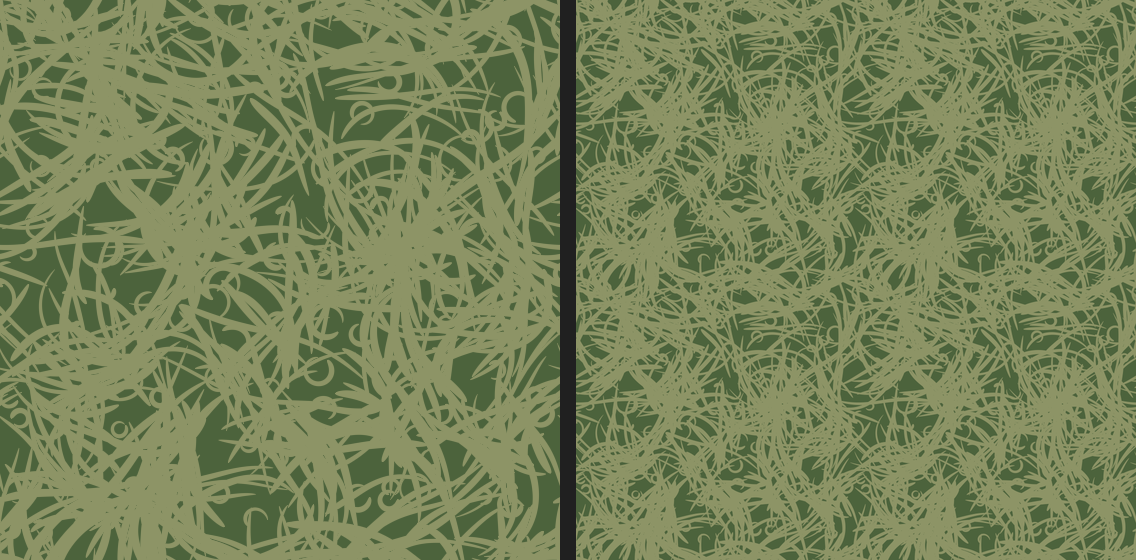
Left, the tile; right, the same tile 2 across and 2 down.
Reproduce this pattern procedurally as a Shadertoy shader.

```glsl
// Seamless tangle of tapered, curving brush strands over a dark green ground.

#define STRAND_COLOR vec3(0.553, 0.580, 0.400)
#define GROUND_COLOR vec3(0.298, 0.388, 0.235)
#define STRAND_CELLS 4      // whole cells per side for the long strands
#define CURL_CELLS 8        // whole cells per side for the small curls
#define BUNDLES 7           // bundles per cell
#define STRANDS 4           // strands per bundle
#define CURLS 2             // curls per cell
#define FAN 0.8             // spread of directions in a bundle, radians
#define SPREAD 0.3          // spread of positions in a bundle, cells
#define WIDTH_MIN 0.0046    // half widths, in canvas units
#define WIDTH_MAX 0.0100
#define WOBBLE 0.06         // sway of a strand relative to its half length

const float TAU = 6.2831853;
const float FAR = 1.0;

// Integer hash: three values in 0..1 for a cell and an item number.
vec3 hash3(ivec2 cell, int item) {
    uvec3 v = uvec3(cell, item) * 1664525u + 1013904223u;
    v.x += v.y * v.z; v.y += v.z * v.x; v.z += v.x * v.y;
    v ^= v >> 16u;
    v.x += v.y * v.z; v.y += v.z * v.x; v.z += v.x * v.y;
    return vec3(v >> 8u) / 16777216.0;
}

// Signed distance to a tapered arc whose midpoint is the origin.
float strand(vec2 p, float angle, float bend, float halfLength, float halfWidth, float phase) {
    vec2 normal = vec2(cos(angle), sin(angle));
    float radius = 1.0 / bend;
    vec2 q = vec2(dot(p, normal) + radius, dot(p, vec2(-normal.y, normal.x)));
    float t = atan(q.y, q.x) * radius / halfLength;
    if (abs(t) >= 1.0) return FAR;
    float sway = WOBBLE * halfLength * sin(3.0 * t + phase);
    float taper = sqrt(1.0 - t * t * t * t) * mix(0.45, 1.0, 0.5 + 0.5 * t);
    return abs(length(q) - radius - sway) - halfWidth * taper;
}

// Long strands, grouped in loose bundles that fan out.
float longStrands(vec2 p) {
    float size = 1.0 / float(STRAND_CELLS);
    ivec2 home = ivec2(floor(p / size));
    float d = FAR;
    for (int y = -1; y <= 1; y++)
    for (int x = -1; x <= 1; x++) {
        ivec2 cell = home + ivec2(x, y);
        ivec2 wrapped = (cell + STRAND_CELLS) % STRAND_CELLS;
        for (int b = 0; b < BUNDLES; b++) {
            vec3 bundle = hash3(wrapped, 100 * b + 1);
            vec2 fromBundle = p - (vec2(cell) + bundle.xy) * size;
            if (dot(fromBundle, fromBundle) > 1.1 * size * size) continue;
            for (int s = 0; s < STRANDS; s++) {
                vec3 place = hash3(wrapped, 100 * b + 2 * s + 10);
                vec3 shape = hash3(wrapped, 100 * b + 2 * s + 11);
                vec2 q = fromBundle - (place.xy - 0.5) * SPREAD * size;
                float angle = TAU * bundle.z + (place.z - 0.5) * FAN;
                float bend = mix(0.5, 10.0, shape.x * shape.x);
                float halfLength = mix(0.35, 0.75, shape.y) * size;
                float halfWidth = mix(WIDTH_MIN, WIDTH_MAX, shape.z);
                d = min(d, strand(q, angle, bend, halfLength, halfWidth, 40.0 * place.x));
            }
        }
    }
    return d;
}

// Small hooks and nearly closed loops.
float curls(vec2 p) {
    float size = 1.0 / float(CURL_CELLS);
    ivec2 home = ivec2(floor(p / size));
    float d = FAR;
    for (int y = -1; y <= 1; y++)
    for (int x = -1; x <= 1; x++) {
        ivec2 cell = home + ivec2(x, y);
        ivec2 wrapped = (cell + CURL_CELLS) % CURL_CELLS;
        for (int c = 0; c < CURLS; c++) {
            vec3 place = hash3(wrapped, 2 * c + 5000);
            vec3 shape = hash3(wrapped, 2 * c + 5001);
            vec2 q = p - (vec2(cell) + place.xy) * size;
            float bend = mix(25.0, 80.0, shape.x);
            float halfLength = mix(1.5, 3.1, shape.y) / bend;
            float halfWidth = mix(0.8 * WIDTH_MIN, 0.7 * WIDTH_MAX, shape.z);
            d = min(d, strand(q, TAU * place.z, bend, halfLength, halfWidth, 40.0 * place.x));
        }
    }
    return d;
}

void mainImage(out vec4 fragColor, in vec2 fragCoord) {
    vec2 p = fract(fragCoord / iResolution.xy);
    float d = min(longStrands(p), curls(p));

    // Edge softened over about one pixel.
    float edge = 0.7 / iResolution.y;
    float ink = 1.0 - smoothstep(-edge, edge, d);
    fragColor = vec4(mix(GROUND_COLOR, STRAND_COLOR, ink), 1.0);
}
```
